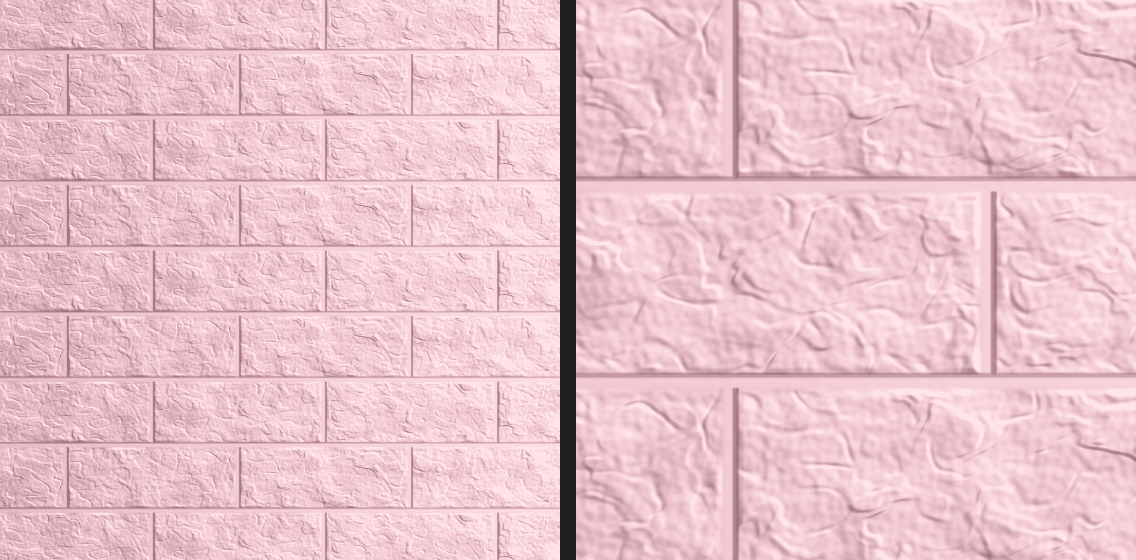
Left, the full canvas; right, a detail of the centre.
This texture is drawn by a Shadertoy shader. Its source:

```glsl
const vec2 CELL = vec2(0.3073, 0.1170);    // brick plus mortar
const vec2 BRICK = vec2(0.3000, 0.1094);   // brick face
const vec2 ORIGIN = vec2(0.1211, 0.7943);  // lower left corner of one brick
const vec2 LIGHT_DIR = vec2(0.77, 0.64);

const vec3 SHADOW = vec3(0.71, 0.54, 0.57);
const vec3 BASE = vec3(0.945, 0.785, 0.815);
const vec3 HIGHLIGHT = vec3(1.0, 0.895, 0.915);

vec2 randomGradient(vec2 lattice) {
    float angle = 6.2832 * fract(sin(dot(lattice, vec2(127.1, 311.7))) * 43758.5);
    return vec2(cos(angle), sin(angle));
}

float gradientNoise(vec2 p) {
    vec2 i = floor(p), f = p - i;
    vec2 u = f * f * f * (f * (f * 6.0 - 15.0) + 10.0);
    vec2 k = vec2(0.0, 1.0);
    float bottom = mix(dot(randomGradient(i), f),
                       dot(randomGradient(i + k.yx), f - k.yx), u.x);
    float top = mix(dot(randomGradient(i + k.xy), f - k.xy),
                    dot(randomGradient(i + k.yy), f - k.yy), u.x);
    return mix(bottom, top, u.y);
}

float fbm(vec2 p, int octaves) {
    float sum = 0.0, amplitude = 1.0;
    for (int i = 0; i < octaves; i++) {
        sum += amplitude * gradientNoise(p);
        p = mat2(1.6, 1.2, -1.2, 1.6) * p + 5.3;
        amplitude *= 0.5;
    }
    return sum;
}

// Distance inward from the nearest side of the brick face
float edgeDistance(vec2 local, vec2 size) {
    vec2 d = min(local, size - local);
    return min(d.x, d.y);
}

// Broken slabs, wrinkles, a crumbled rim and fine grain
float stoneHeight(vec2 local, vec2 seed) {
    float edge = edgeDistance(local, BRICK);
    vec2 p = local + seed;
    vec2 warp = 0.014 * vec2(gradientNoise(p * 24.0), gradientNoise(p * 24.0 + 40.0));
    vec2 q = p + warp;

    float broad = fbm(q * vec2(19.0, 25.0), 3);
    float wear = smoothstep(-0.3, 0.35, gradientNoise(p * 17.0 + 11.0));
    float slabs = smoothstep(-0.07, 0.07, broad) + smoothstep(0.24, 0.38, broad);

    float fold = abs(fbm(q * vec2(24.0, 32.0) + 70.0, 2));
    float wrinkle = (1.0 - smoothstep(0.0, 0.13, fold)) * (1.0 - wear);

    float rimNoise = fbm(q * 42.0 + 23.0, 2);
    float rim = smoothstep(0.0, 0.006, edge - 0.012 - 0.018 * rimNoise);
    float crumbs = gradientNoise(q * 85.0) * (1.0 - smoothstep(0.008, 0.028, edge));
    float lumps = 0.8 * gradientNoise(q * vec2(36.0, 44.0) + 90.0);

    float grain = 0.27 * gradientNoise(p * 185.0) + 0.2 * gradientNoise(p * 110.0);
    float relief = 0.3 + 0.85 * wear * slabs - 0.55 * wrinkle
                 + 0.4 * rim + 0.6 * crumbs + lumps + grain;
    float body = smoothstep(0.0, 0.005, edge);
    return relief * body + 0.2 * grain;
}

// Height difference along the light: positive where the surface faces it
float reliefLight(vec2 local, vec2 seed, float reach) {
    vec2 offset = LIGHT_DIR * reach;
    return stoneHeight(local - offset, seed) - stoneHeight(local + offset, seed);
}

float softLine(float dist, float halfWidth, float blur) {
    return 1.0 - smoothstep(halfWidth - blur, halfWidth + blur, dist);
}

vec3 pinkRamp(float tone) {
    vec3 dark = mix(BASE, SHADOW, clamp(-tone, 0.0, 1.3));
    return mix(dark, HIGHLIGHT, clamp(tone * 1.8, 0.0, 1.0));
}

void mainImage(out vec4 fragColor, in vec2 fragCoord) {
    vec2 uv = fragCoord / iResolution.y;
    float blur = max(0.75 / iResolution.y, 0.0008);

    // Running bond: odd rows shift by half a brick
    vec2 grid = (uv - ORIGIN) / CELL;
    float parity = mod(floor(grid.y), 2.0);
    grid.x -= 0.5 * parity;
    vec2 local = fract(grid) * CELL;

    // The stone relief recurs every second row
    vec2 seed = vec2(floor(grid.x) * 1.37 + 6.0, parity * 2.71 + 3.0);
    float tone = 1.25 * reliefLight(local, seed, 0.0013);

    // Uneven stains on the brick, smooth mortar between
    float face = smoothstep(-0.002, 0.001, edgeDistance(local, BRICK));
    float stain = fbm((local + seed) * vec2(15.0, 22.0) + 31.0, 2);
    tone += mix(0.1, 0.35 * stain, face);

    // Shaded left and lower brick edges
    vec2 jointDist = min(local, CELL - local);
    float beside = 1.0 - smoothstep(-blur, blur, local.y - BRICK.y);
    float sideGroove = 1.15 * beside * softLine(jointDist.x, 0.0018, blur);
    float bottomGroove = 0.8 * softLine(jointDist.y, 0.0015, blur);
    tone -= max(sideGroove, bottomGroove);

    // Light falls off toward the left
    tone += 0.62 * (uv.x - 0.5) + 0.02;
    fragColor = vec4(pinkRamp(tone), 1.0);
}
```
